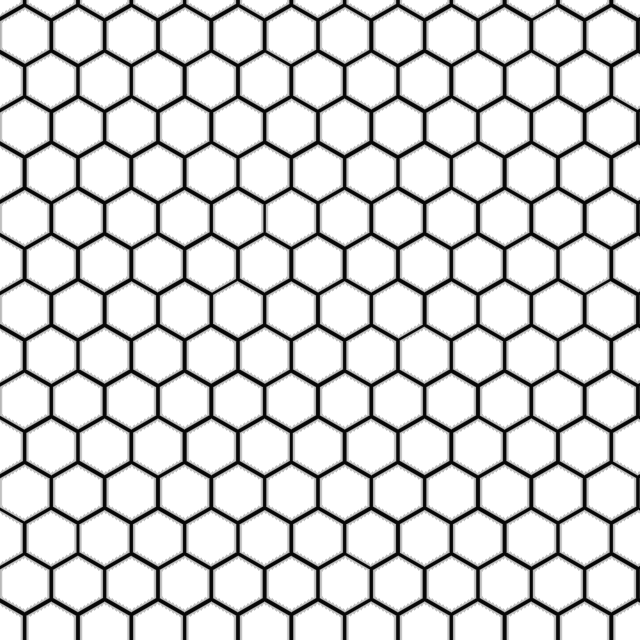
A WebGL 1 fragment shader for this pattern:

```glsl
precision highp float;
// Honeycomb of black outlines on white: 12 hexagons across, 14 rows down.
// Each pixel finds its nearest cell centre, then shades by the distance to the
// cell walls: a dark core, a grey halo, and a small hashed width per wall.

uniform vec2 u_resolution;

const float PI = 3.14159265;
const float ROW_STEP = 0.8660254;           // row pitch of unit-wide hexagons
const vec2 CELLS = vec2(12.0, 14.0);        // repeats across, rows (even)
const vec2 ANCHOR = vec2(0.0385, 0.516);    // one cell centre on the canvas

const vec3 PAPER = vec3(1.0);
const vec3 HALO = vec3(0.76);
const vec3 INK = vec3(0.03);

// Distances from the wall centre line, in cell widths
const float CORE_MID = 0.035;
const float CORE_SOFT = 0.030;
const float HALO_MID = 0.077;
const float HALO_SOFT = 0.032;
const float WIDTH_JITTER = 0.007;
const float THIN_CHANCE = 0.04;
const float THIN_AMOUNT = 0.008;
const float TEETH_PER_CELL = 15.0;
const float TEETH_DEPTH = 0.012;

float hash(vec2 p) {
  vec3 q = fract(vec3(p.xyx) * 0.1031);
  q += dot(q, q.yzx + 33.33);
  return fract((q.x + q.y) * q.z);
}

// Offset from the nearest centre of a unit hexagon lattice
vec2 hexOffset(vec2 p) {
  vec2 period = vec2(1.0, 2.0 * ROW_STEP);
  vec2 a = mod(p, period) - 0.5 * period;
  vec2 b = mod(p - 0.5 * period, period) - 0.5 * period;
  return dot(a, a) < dot(b, b) ? a : b;
}

// Width change of one wall, keyed by its midpoint and wrapped to the canvas
float wallJitter(vec2 midpoint) {
  vec2 key = floor(midpoint * vec2(4.0, 2.0 / ROW_STEP) + 0.5);
  key = mod(key, CELLS * vec2(4.0, 2.0));
  float thin = step(1.0 - THIN_CHANCE, hash(key + 57.0));
  return WIDTH_JITTER * (hash(key) - 0.5) - THIN_AMOUNT * thin;
}

// Soft step that never gets narrower than about one pixel
float softStep(float middle, float softness, float pixel, float x) {
  float halfWidth = 0.5 * max(softness, pixel);
  return smoothstep(middle - halfWidth, middle + halfWidth, x);
}

void main() {
  vec2 uv = gl_FragCoord.xy / u_resolution;
  vec2 p = (uv - ANCHOR) * CELLS * vec2(1.0, ROW_STEP);
  float pixel = CELLS.x / min(u_resolution.x, u_resolution.y);

  vec2 offset = hexOffset(p);
  vec2 centre = p - offset;
  float teeth = TEETH_DEPTH * sin(2.0 * PI * TEETH_PER_CELL * p.x);

  // Three pairs of opposite walls; keep the strongest core and halo
  float outsideCore = 1.0;
  float outsideHalo = 1.0;
  for (int i = 0; i < 3; i++) {
    float angle = float(i) * PI / 3.0;
    vec2 normal = vec2(cos(angle), sin(angle));
    float along = dot(offset, normal);
    float side = along < 0.0 ? -1.0 : 1.0;
    float jitter = wallJitter(centre + 0.5 * side * normal);
    float d = 0.5 - abs(along) - jitter;

    // Only the slanted walls have a serrated halo
    float serration = i == 0 ? 0.0 : teeth;
    outsideCore = min(outsideCore, softStep(CORE_MID, CORE_SOFT, pixel, d));
    outsideHalo = min(outsideHalo,
                      softStep(HALO_MID, HALO_SOFT, pixel, d + serration));
  }

  vec3 colour = mix(HALO, PAPER, outsideHalo);
  colour = mix(INK, colour, outsideCore);
  gl_FragColor = vec4(colour, 1.0);
}
```
